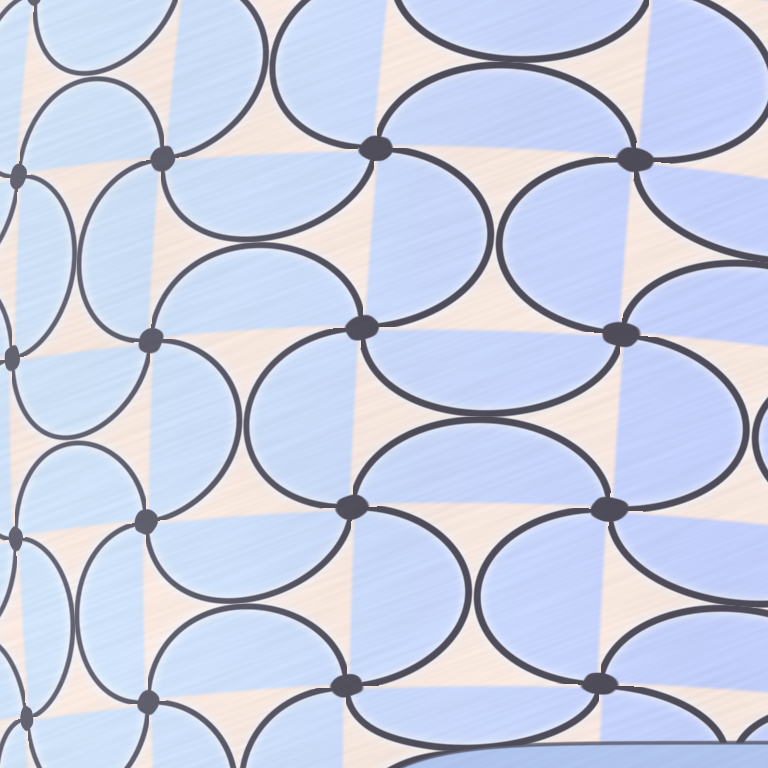
Give the GLSL for this pattern, as a Shadertoy shader.

```glsl
// Draped fabric print: a checkerboard of paired half-ellipse petals joined by dark knots.

const vec3 BLUE_LEFT  = vec3(0.81, 0.885, 0.97);
const vec3 BLUE_RIGHT = vec3(0.765, 0.815, 0.985);
const vec3 PEACH      = vec3(0.965, 0.905, 0.875);
const vec3 HALO       = vec3(0.93, 0.945, 0.975);
const vec3 INK_LEFT   = vec3(0.39, 0.39, 0.45);
const vec3 INK_RIGHT  = vec3(0.31, 0.30, 0.35);
const vec3 HEM_BLUE   = vec3(0.69, 0.77, 0.93);

const vec2  PETAL_AXES   = vec2(0.5, 0.483);  // in cell units
const float LINE_LEFT    = 0.0030;            // half widths, in canvas units
const float LINE_RIGHT   = 0.0045;
const float HALO_WIDTH   = 0.0095;
const float CHORD_SOFT   = 0.007;
const float KNOT_RADIUS  = 0.070;             // in cell units
const float EDGE_SOFT    = 0.0014;
const float WEAVE_AMOUNT = 0.035;

vec2 hashGradient(vec2 i) {
    float a = 6.2832 * fract(sin(dot(i, vec2(127.1, 311.7))) * 43758.5);
    return vec2(cos(a), sin(a));
}

float gradientNoise(vec2 p) {
    vec2 i = floor(p), f = fract(p);
    vec2 u = f * f * f * (f * (f * 6.0 - 15.0) + 10.0);
    vec2 o = vec2(0.0, 1.0);
    float low  = mix(dot(hashGradient(i), f),
                     dot(hashGradient(i + o.yx), f - o.yx), u.x);
    float high = mix(dot(hashGradient(i + o), f - o),
                     dot(hashGradient(i + 1.0), f - 1.0), u.x);
    return mix(low, high, u.y);
}

// Canvas point (y measured downwards) to column and row of the stretched cloth.
vec2 clothCoords(vec2 p) {
    float sag = 0.143 * (p.x - 0.55) * (p.x - 0.55);
    float row = (p.y - 0.4258 - sag) / (0.2357 - 0.0104 * p.x * p.x);
    float lean = 0.017 * row * (1.0 - exp(-5.0 * p.x));
    float bow = 0.0065 * row * row * exp(-2.0 * p.x);
    float x = p.x + lean - bow;
    float column = 2.79 * x + 0.87 * (1.0 - exp(-5.4 * x)) - 0.116;

    // Rows tighten where the cloth rolls under at the hem.
    row += 0.33 * max(row - 2.0, 0.0) * smoothstep(0.3, 0.55, p.x);
    return vec2(column, row + 2.0);
}

// Signed canvas distance to the petal outline (x) and depth from its chord (y).
vec2 petalDistance(vec2 cloth, vec2 gradColumn, vec2 gradRow) {
    vec2 cell = floor(cloth), f = cloth - cell - 0.5;
    vec2 gradAlong = gradColumn, gradDeep = gradRow;
    if (mod(cell.x + cell.y, 2.0) > 0.5) {
        f = f.yx;
        gradAlong = gradRow;
        gradDeep = gradColumn;
    }
    float side = f.y > 0.0 ? -1.0 : 1.0;
    float depth = 0.5 - abs(f.y);
    vec2 n = vec2(f.x, depth) / PETAL_AXES;
    float len = max(length(n), 0.001);
    vec2 slope = n / (len * PETAL_AXES);
    vec2 grad = slope.x * gradAlong + side * slope.y * gradDeep;
    return vec2((len - 1.0) / length(grad), depth / length(gradDeep));
}

void mainImage(out vec4 fragColor, in vec2 fragCoord) {
    vec2 p = fragCoord / iResolution.xy;
    p.y = 1.0 - p.y;
    float aa = max(EDGE_SOFT, 0.75 / iResolution.y);
    float across = smoothstep(0.0, 0.6, p.x);

    // Cloth coordinates and their gradients
    const float STEP = 0.001;
    vec2 cloth = clothCoords(p);
    vec2 dx = (clothCoords(p + vec2(STEP, 0.0)) - cloth) / STEP;
    vec2 dy = (clothCoords(p + vec2(0.0, STEP)) - cloth) / STEP;
    vec2 petal = petalDistance(cloth, vec2(dx.x, dy.x), vec2(dx.y, dy.y));

    // Petal fill with soft straight chords
    float fill = smoothstep(aa, -aa, petal.x) * smoothstep(0.0, CHORD_SOFT, petal.y);
    vec3 color = mix(PEACH, mix(BLUE_LEFT, BLUE_RIGHT, smoothstep(0.0, 1.0, p.x)), fill);

    // Pale halo along the outlines
    float h = petal.x / HALO_WIDTH;
    color = mix(color, HALO, 0.8 * exp(-h * h));

    // Outlines and knots
    vec3 ink = mix(INK_LEFT, INK_RIGHT, across);
    float halfWidth = mix(LINE_LEFT, LINE_RIGHT, across);
    float line = smoothstep(aa, -aa, abs(petal.x) - halfWidth);
    float wobble = 0.012 * gradientNoise(cloth * 14.0);
    float knotEdge = length(cloth - round(cloth)) - KNOT_RADIUS + wobble;
    float knot = smoothstep(aa, -aa, knotEdge / length(dy));
    color = mix(color, ink, max(line, knot));

    // Rolled hem
    float hemY = 0.967 + 0.033 * exp(-14.0 * (p.x - 0.52));
    float below = p.y - hemY;
    color = mix(color, HEM_BLUE, smoothstep(-aa, aa, below));
    color = mix(color, INK_RIGHT, 0.75 * smoothstep(2.0 * aa, 0.0, abs(below) - 0.001));

    // Slanted weave and broad shading
    vec2 thread = vec2(p.x + 2.2 * p.y, p.y + 0.35 * p.x);
    float weave = gradientNoise(thread * vec2(38.0, 150.0));
    float shade = gradientNoise(p * 3.0 + 7.0);
    color *= 1.0 + WEAVE_AMOUNT * weave + 0.02 * shade;

    fragColor = vec4(clamp(color, 0.0, 1.0), 1.0);
}
```
